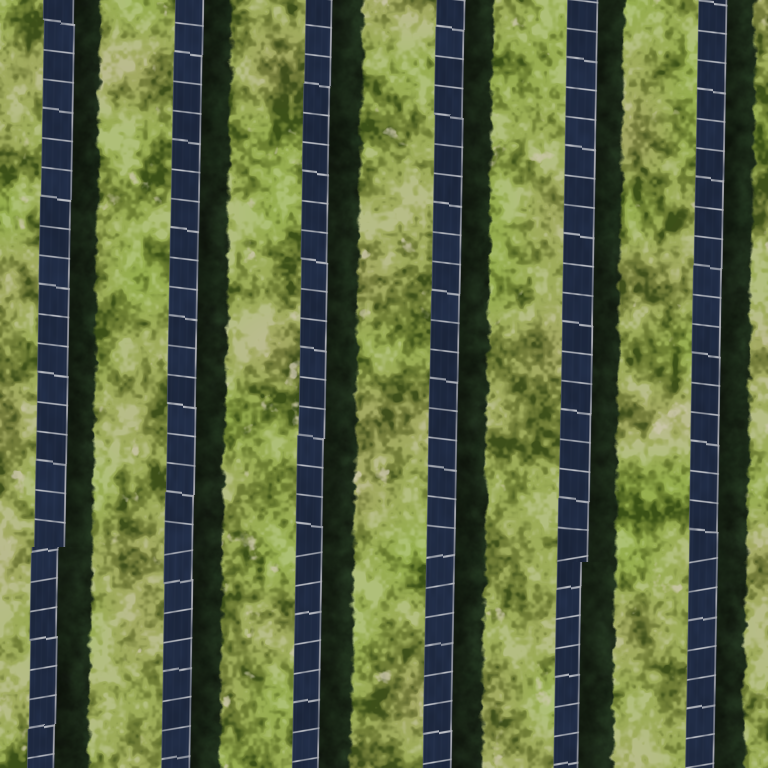
A Shadertoy shader for this pattern:

```glsl
// Solar farm seen from above: six slanted rows of dark blue panels on sunlit grass.
// Rows repeat across by mod, panels repeat along each row by fract, and every row
// casts a ragged shadow to its right. Layered value noise grows the grass.

float hash(vec2 p) {
    vec3 q = fract(p.xyx * vec3(0.1031, 0.103, 0.0973));
    q += dot(q, q.yzx + 33.33);
    return fract((q.x + q.y) * q.z);
}

float noise(vec2 p) {
    vec2 c = floor(p), f = fract(p);
    f = f * f * (3.0 - 2.0 * f);
    return mix(mix(hash(c), hash(c + vec2(1, 0)), f.x),
               mix(hash(c + vec2(0, 1)), hash(c + vec2(1, 1)), f.x), f.y);
}

float fbm(vec2 p) {
    float sum = 0.0, amp = 0.5;
    for (int k = 0; k < 4; k++) {
        sum += amp * noise(p);
        p = mat2(1.6, 1.2, -1.2, 1.6) * p + 7.3;
        amp *= 0.5;
    }
    return sum / 0.9375;
}

// Coverage of a line of given half width at distance d
float stroke(float d, float halfWidth, float px) {
    return 1.0 - smoothstep(halfWidth - px, halfWidth + px, abs(d));
}

vec3 grassColor(vec2 p) {
    float clumps = fbm(p * 24.0 + 11.0);
    float blades = 0.6 * noise(p * vec2(100.0, 85.0)) + 0.4 * noise(p * 190.0 + 5.0);
    float g = 0.54 + 1.15 * (clumps - 0.5) + 0.75 * (blades - 0.5)
            + 0.3 * (noise(p * 7.0) - 0.5);
    vec3 col = mix(vec3(0.24, 0.31, 0.10), vec3(0.44, 0.49, 0.21), smoothstep(0.08, 0.36, g));
    col = mix(col, vec3(0.62, 0.67, 0.35), smoothstep(0.34, 0.60, g));
    col = mix(col, vec3(0.71, 0.74, 0.51), smoothstep(0.62, 0.88, g));
    // Greener and drier drifts
    col *= mix(vec3(0.94, 1.02, 0.86), vec3(1.04, 0.99, 1.12), noise(p * 11.0 + 31.0));
    // Scattered bleached tufts
    float bare = smoothstep(0.74, 0.86, fbm(p * 34.0 + 60.0));
    return mix(col, vec3(0.80, 0.78, 0.68), 0.8 * bare);
}

void mainImage(out vec4 fragColor, in vec2 fragCoord) {
    vec2 uv = fragCoord / iResolution.y;
    float px = 0.8 / iResolution.y;

    // Row index and position from the row's left edge
    const float pitch = 0.1705;
    float across = uv.x - 0.039 - 0.018 * uv.y + 0.02;
    float row = floor(across / pitch);
    float x = mod(across, pitch) - 0.02;

    // Row width; every fourth row narrows in its lower part
    float shortRow = 1.0 - step(0.5, mod(row, 4.0));
    float lower = shortRow * (1.0 - step(0.288 - 0.005 * row, uv.y));
    float width = 0.0378 + 0.0028 * cos(1.57 * row) - 0.008 * lower;

    // Panel seams, whose tilt flips in the lower part
    const float panelLength = 0.0382;
    float tilt = mix(0.17, -0.12, smoothstep(0.28, 0.32, uv.y));
    float along = uv.y - tilt * (x - 0.5 * width) - 0.971 + 0.0026 * row;
    float seamId = floor(along / panelLength + 0.5);
    float seamDist = along - seamId * panelLength;
    float panelId = floor(along / panelLength);

    // Tables of three panels sit slightly out of line
    float table = floor((panelId + row) / 3.0);
    float jog = 0.0018 * (hash(vec2(table, row + 20.0)) - 0.5);
    float left = jog - 0.003 * lower * (1.0 - step(0.5, row));
    float right = width + jog;

    // Grass and cast shadow
    vec3 col = grassColor(uv);
    float rag = 0.010 * (fbm(uv * vec2(55.0, 75.0)) - 0.5)
              + 0.004 * (noise(uv * 150.0) - 0.5);
    float shadowEnd = 0.0765 - 0.002 * uv.y + rag;
    float shade = smoothstep(0.0, 0.004, x)
                * (1.0 - smoothstep(shadowEnd - 0.0025, shadowEnd + 0.0025, x));
    vec3 shadowCol = vec3(0.085, 0.135, 0.08) * (0.45 + 1.1 * fbm(uv * 60.0 + 3.0));
    shadowCol *= mix(0.72, 1.12, smoothstep(width, shadowEnd, x));
    col = mix(col, shadowCol, 0.97 * shade);

    // Panel glass with faint cells and tone differences
    float tone = 0.92 + 0.16 * hash(vec2(panelId, row + 3.0));
    vec3 glass = vec3(0.118, 0.162, 0.252) * tone;
    glass *= 0.94 + 0.12 * noise(uv * vec2(140.0, 60.0));
    glass += 0.012 * stroke(fract(x / width * 4.0) - 0.5, 0.12, 0.1);

    // Thin bright seams; table joints are broken and a little wider
    float joint = 1.0 - step(0.5, mod(seamId + row, 3.0));
    float split = joint * 0.0024 * (step(0.55 * width, x) - 0.5);
    float glint = 0.65 + 0.35 * noise(vec2(x * 150.0, seamId * 7.0 + row * 3.0));
    float seam = stroke(seamDist + split, 0.0011 + 0.0003 * joint, px);
    glass = mix(glass, vec3(0.74, 0.75, 0.77), seam * glint);

    // Pale frame: weak on the left, patchy and bright on the right
    float frameWear = 0.5 + 0.5 * noise(vec2(row * 9.0, uv.y * 45.0));
    glass = mix(glass, vec3(0.50, 0.52, 0.54), 0.45 * stroke(x - left, 0.0009, px));
    glass = mix(glass, vec3(0.68, 0.68, 0.70), frameWear * stroke(x - right + 0.0012, 0.0013, px));
    float inside = smoothstep(-px, px, x - left) * (1.0 - smoothstep(-px, px, x - right));
    col = mix(col, glass, inside);

    fragColor = vec4(clamp(col, 0.0, 1.0), 1.0);
}
```
